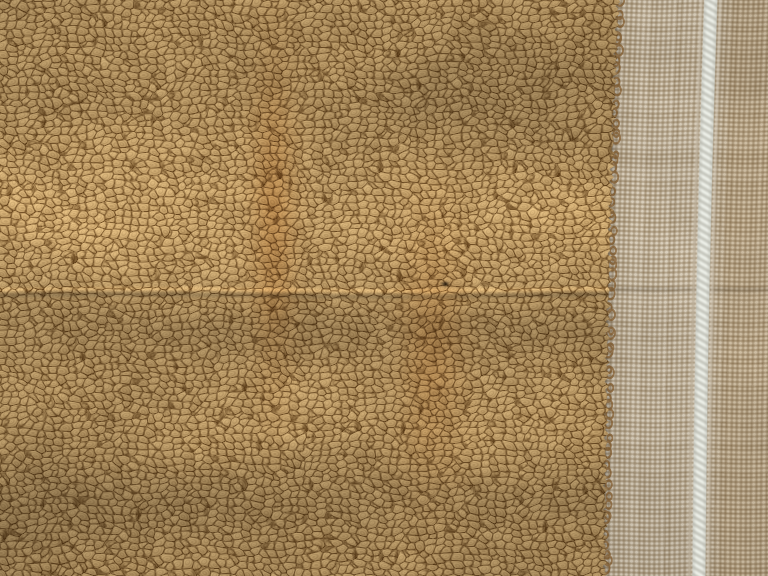
This texture is drawn by a Shadertoy shader. Its source:

```glsl
const float TAU = 6.2831853;
const vec2 LOOP_DENSITY = vec2(66.0, 82.0);   // pile loops per canvas height
const vec2 THREAD_PITCH = vec2(0.0088, 0.0079);
const float CORD_HALF_WIDTH = 0.0115;
const float FOLD_Y = 0.497;
const vec3 PILE_DARK = vec3(0.35, 0.23, 0.09);
const vec3 PILE_LIGHT = vec3(0.85, 0.72, 0.50);
const vec3 STAIN = vec3(0.95, 0.84, 0.70);
const vec3 WEAVE_TAN = vec3(0.52, 0.44, 0.32);
const vec3 WEAVE_PALE = vec3(0.81, 0.77, 0.70);
const vec3 CORD_SHADE = vec3(0.68, 0.68, 0.64);
const vec3 CORD_WHITE = vec3(0.92, 0.93, 0.90);

vec2 hash2(vec2 p) {
    vec3 q = fract(p.xyx * vec3(0.1031, 0.1030, 0.0973));
    q += dot(q, q.yzx + 33.33);
    return fract((q.xx + q.yz) * q.zy);
}

float bump(float x, float center, float width) {
    float d = (x - center) / width;
    return exp(-d * d);
}

float blob(vec2 p, vec2 center, vec2 size) {
    vec2 d = (p - center) / size;
    return exp(-dot(d, d));
}

// Layered sines, roughly -1 to 1
float mottling(vec2 p) {
    float sum = 0.0, amp = 0.5;
    for (int i = 0; i < 5; i++) {
        sum += amp * sin(p.x + 1.7 * sin(p.y * 0.8)) * sin(p.y + 1.3 * sin(p.x * 0.7));
        p = mat2(1.5, 1.1, -1.1, 1.5) * p + 2.3;
        amp *= 0.65;
    }
    return sum;
}

// Cellular loops, each with its own turned and stretched metric
float loopTone(vec2 p) {
    vec2 g = p * LOOP_DENSITY;
    g += 0.25 * sin(g.yx * 0.43 + 1.6 * sin(g * 0.19));
    vec2 cell = floor(g), offset = vec2(0.0), id = vec2(0.0);
    float nearest = 9.0, second = 9.0;
    for (int j = -1; j <= 1; j++)
    for (int i = -1; i <= 1; i++) {
        vec2 c = cell + vec2(i, j), h = hash2(c);
        vec2 d = g - c - 0.12 - 0.76 * h;
        float angle = (h.y - 0.5) * 2.4;
        vec2 q = mat2(cos(angle), -sin(angle), sin(angle), cos(angle)) * d;
        float dist = length(q * vec2(0.82, 1.2)) + 0.25 * h.x;
        if (dist < nearest) {
            second = nearest;
            nearest = dist;
            offset = d;
            id = h;
        } else second = min(second, dist);
    }
    float body = smoothstep(0.0, 0.32, second - nearest);
    float strands = sin((nearest - 0.25 * id.x) * 19.0 + id.y * TAU);
    return 0.25 + 0.49 * body + 0.20 * offset.y - 0.07 * offset.x
         + 0.055 * strands + 0.16 * (id.y - 0.5);
}

float pileLight(vec2 p) {
    float light = 0.95 + 0.13 * bump(p.y, 0.61, 0.13) - 0.08 * bump(p.y, 0.43, 0.05);
    light += 0.05 * bump(p.y, 0.29, 0.08) - 0.07 * bump(p.y, 0.13, 0.06);
    light -= 0.10 * blob(p, vec2(0.84, 0.82), vec2(0.20, 0.10));
    light -= 0.12 * blob(p, vec2(0.0, 0.06), vec2(0.25, 0.18));
    light += 0.06 * blob(p, vec2(0.14, 0.72), vec2(0.16, 0.14));
    return light + 0.06 * mottling(p * vec2(8.0, 13.0));
}

vec3 pile(vec2 p) {
    vec3 col = mix(PILE_DARK, PILE_LIGHT, clamp(loopTone(p), 0.0, 1.0)) * pileLight(p);
    float stain = blob(p, vec2(0.475, 0.62), vec2(0.035, 0.25))
                + 0.8 * blob(p, vec2(0.75, 0.39), vec2(0.05, 0.20));
    col *= mix(vec3(1.0), STAIN, 0.75 * stain);
    // Horizontal fold and a small deep gap
    float y = p.y - FOLD_Y - 0.002 * sin(p.x * 7.0);
    col *= 1.0 + 0.16 * bump(y, 0.0, 0.004) - 0.18 * bump(y, -0.010, 0.005);
    return col * (1.0 - 0.6 * blob(p, vec2(0.773, 0.507), vec2(0.006, 0.004)));
}

vec3 weave(vec2 p, float across, float fromCord) {
    vec2 t = vec2(across, p.y + 0.001 * sin(p.x * 40.0)) / THREAD_PITCH;
    vec2 thread = 0.5 + 0.5 * sin(TAU * t);
    float uneven = hash2(vec2(floor(t.x + 0.25), 7.0)).x + hash2(vec2(3.0, floor(t.y + 0.25))).y - 1.0;
    float tone = 0.15 + 0.26 * thread.x + 0.30 * thread.y + 0.28 * thread.x * thread.y + 0.13 * uneven;
    vec3 col = mix(WEAVE_TAN, WEAVE_PALE, clamp(tone + 0.10, 0.0, 1.0));
    col *= 1.0 + 0.035 * mottling(p * vec2(9.0, 11.0)) + 0.04 * bump(p.y, 0.65, 0.25);
    col *= mix(vec3(1.0), vec3(0.96, 0.93, 0.88), smoothstep(0.01, 0.05, fromCord));
    return col * (1.0 - 0.10 * bump(p.y, FOLD_Y, 0.005));
}

// Twisted pale cord with a thin thread along each side
vec3 addCord(vec3 col, float x, float y, float aa) {
    float d = abs(x);
    float ribs = 0.5 + 0.5 * sin(TAU * (y / 0.0125 + x / 0.022));
    float roundness = 1.0 - 0.35 * smoothstep(0.3, 1.0, d / CORD_HALF_WIDTH);
    vec3 cord = mix(CORD_SHADE, CORD_WHITE, (0.45 + 0.55 * ribs) * roundness);
    col = mix(col, WEAVE_PALE, 0.55 * bump(d, 0.0165, 0.003));
    return mix(col, cord, 1.0 - smoothstep(-aa, aa, d - CORD_HALF_WIDTH));
}

// Stray curls of yarn along the border of the pile
float strayLoops(float x, float y, float aa) {
    float cover = 0.0, row = floor(y / 0.017);
    for (int i = -1; i <= 1; i++) {
        vec2 h = hash2(vec2(row + float(i), 41.0));
        vec2 d = vec2(x - 0.007 * h.x, y - (row + float(i) + h.y) * 0.017);
        float ring = abs(length(d * vec2(1.0, 0.75)) - 0.004 - 0.004 * h.y);
        cover = max(cover, 1.0 - smoothstep(0.0007, 0.0007 + aa, ring));
    }
    return cover;
}

void mainImage(out vec4 fragColor, in vec2 fragCoord) {
    vec2 p = fragCoord / iResolution.y;
    float aa = 1.0 / iResolution.y;
    float edge = 1.050 + 0.004 * p.y + 0.019 * p.y * p.y;
    float fromEdge = p.x - edge;
    float fromCord = p.x - (1.2135 + 0.0075 * p.y + 0.013 * p.y * p.y);

    vec3 col = addCord(weave(p, fromEdge, fromCord), fromCord, p.y, aa);
    col *= 1.0 - 0.22 * exp(-max(fromEdge, 0.0) / 0.006);
    col = mix(col, PILE_DARK * 1.35, 0.65 * strayLoops(fromEdge, p.y, aa));
    float ragged = 0.0022 * sin(p.y * 310.0) + 0.0018 * sin(p.y * 523.0 + 2.0 * sin(p.y * 71.0));
    col = mix(pile(p), col, smoothstep(-aa, aa, fromEdge - ragged));
    fragColor = vec4(clamp(col, 0.0, 1.0), 1.0);
}
```
